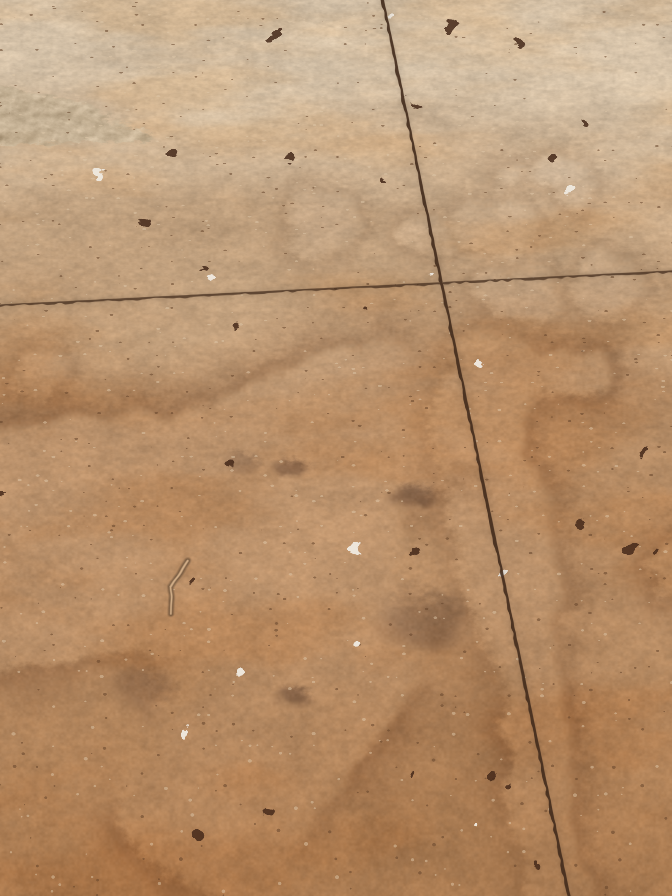
Give the GLSL for this texture, as a WebGL 1 fragment shader.

```glsl
precision highp float;
// Dusty tan concrete slab with dried water stains, two saw-cut joints and scattered grit.
uniform vec2 u_resolution;

float hash(vec2 p) {
  vec3 q = fract(p.xyx * vec3(0.1031, 0.103, 0.0973));
  q += dot(q, q.yzx + 33.33);
  return fract((q.x + q.y) * q.z);
}

float noise(vec2 p) {
  vec2 i = floor(p), f = fract(p);
  f = f * f * (3.0 - 2.0 * f);
  return mix(mix(hash(i), hash(i + vec2(1, 0)), f.x),
             mix(hash(i + vec2(0, 1)), hash(i + vec2(1, 1)), f.x), f.y);
}

float fbm(vec2 p) {
  float sum = 0.0, amp = 0.5;
  for (int i = 0; i < 5; i++) {
    sum += amp * noise(p);
    p = mat2(1.6, 1.2, -1.2, 1.6) * p + 17.3;
    amp *= 0.5;
  }
  return sum;
}

float capsule(vec2 p, vec2 a, vec2 b, float r) {
  vec2 d = b - a;
  return length(p - a - d * clamp(dot(p - a, d) / dot(d, d), 0.0, 1.0)) - r;
}

float blend(float a, float b) {
  float h = max(0.025 - abs(a - b), 0.0);
  return min(a, b) - h * h * 10.0;
}

// Dark tide mark: crisp towards the pool, fading outwards
float tideMark(float d, float width) {
  return smoothstep(-0.012, 0.008, d) * exp(-max(d, 0.0) / width);
}

float smudge(vec2 p, vec2 centre, vec2 size) {
  return 1.0 - smoothstep(0.35, 1.25, length((p - centre) / size));
}

// One jittered grain per cell, present with the given chance
float grit(vec2 p, float cells, float chance, float px) {
  vec2 id = floor(p * cells), f = fract(p * cells);
  vec2 c = 0.3 + 0.4 * vec2(hash(id + 3.1), hash(id + 8.7));
  float r = 0.08 + 0.18 * hash(id + 5.3);
  float aa = px * cells;
  return step(hash(id + 21.0), chance) * (1.0 - smoothstep(r - aa * 0.5, r + aa * 0.5, length(f - c)));
}

void main() {
  vec2 p = gl_FragCoord.xy / u_resolution.y;
  float px = 1.0 / u_resolution.y;
  vec2 ground = vec2(p.x, p.y * (1.0 + 0.7 * p.y));
  float broad = fbm(ground * vec2(4.0, 7.0)) - 0.48;
  float mottle = fbm(ground * 24.0 + 40.0) - 0.48;
  float fine = fbm(ground * 130.0 + 9.0) - 0.48;

  // Warm foreground fading to pale distance
  float t = p.y + 0.16 * broad;
  vec3 col = mix(vec3(0.675, 0.49, 0.325), vec3(0.725, 0.56, 0.405), smoothstep(0.0, 0.42, t));
  col = mix(col, vec3(0.765, 0.64, 0.505), smoothstep(0.5, 0.74, t));
  col = mix(col, vec3(0.825, 0.75, 0.65), smoothstep(0.72, 0.96, t));
  float rust = smoothstep(0.0, 0.3, fbm(ground * vec2(5.0, 9.0) + 70.0) - 0.45);
  col *= mix(vec3(1.0), vec3(0.99, 0.93, 0.85), rust * 0.75);

  // Large pools in the foreground
  vec2 w = p + 0.05 * vec2(broad, fbm(p * 8.0 + 31.0) - 0.48)
             + 0.028 * vec2(mottle, fbm(p * 28.0 + 90.0) - 0.48) + 0.008 * fine;
  float left = capsule(w, vec2(0.28, 0.52), vec2(0.43, 0.555), 0.055);
  left = blend(left, capsule(w, vec2(-0.1, 0.39), vec2(0.32, 0.4), 0.14));
  left = blend(left, capsule(w, vec2(0.24, 0.1), vec2(0.38, 0.28), 0.1));
  left = blend(left, length(w - vec2(0.475, 0.475)) - 0.035);
  float right = capsule(w, vec2(0.535, 0.57), vec2(0.575, 0.33), 0.055);
  right = blend(right, capsule(w, vec2(0.55, 0.59), vec2(0.65, 0.593), 0.027));
  right = blend(right, capsule(w, vec2(0.575, 0.33), vec2(0.62, -0.02), 0.04));
  float patchy = smoothstep(-0.22, 0.16, fbm(p * 6.0 + 55.0) - 0.5);
  float marks = tideMark(left, 0.024) * patchy + tideMark(right, 0.022) * (0.4 + 0.6 * patchy);

  // Small round pools behind
  float rings = length(w - vec2(0.352, 0.755)) - 0.045;
  for (int i = 0; i < 11; i++) {
    float k = float(i);
    vec2 c = vec2(0.46 + 0.3 * hash(vec2(k, 2.0)), 0.63 + 0.19 * hash(vec2(k, 7.0)));
    rings = min(rings, length((w - c) * vec2(1.0, 1.2)) - 0.017 - 0.025 * hash(vec2(k, 11.0)));
  }
  rings = min(rings, length(w - vec2(0.04, 0.592)) - 0.035);
  marks += 0.42 * tideMark(rings, 0.012) + 0.8 * tideMark(length(w - vec2(0.745, 0.36)) - 0.03, 0.014);
  col *= mix(vec3(1.0), vec3(0.81, 0.765, 0.73), min(marks, 1.25));
  float inside = 1.0 - smoothstep(-0.025, 0.005, min(min(left, right), rings));
  col = mix(col, col * vec3(1.01, 1.02, 1.04), inside);

  // Damp smudges
  float damp = smudge(w, vec2(0.322, 0.48), vec2(0.026, 0.013)) + smudge(w, vec2(0.47, 0.44), vec2(0.03, 0.017))
             + smudge(w, vec2(0.33, 0.225), vec2(0.022, 0.015)) + 0.7 * smudge(w, vec2(0.475, 0.31), vec2(0.05, 0.03))
             + 0.6 * smudge(w, vec2(0.16, 0.22), vec2(0.035, 0.025)) + 0.5 * smudge(w, vec2(0.265, 0.483), vec2(0.02, 0.012));
  col *= mix(vec3(1.0), vec3(0.75, 0.73, 0.74), min(damp, 1.0));

  // Surface grain and streaks
  col *= 1.0 + 0.13 * mottle + 0.15 * fine + 0.1 * broad;
  col += 0.03 * (noise(p * 330.0) - 0.5);

  // Rough mortar patch
  vec2 m = p + 0.014 * vec2(mottle, fine);
  float mortar = smoothstep(0.836, 0.84, m.y - 0.03 * m.x)
               * (1.0 - smoothstep(-0.003, 0.004, m.y - 0.9 + 0.27 * m.x + 0.05 * broad))
               * (1.0 - smoothstep(0.168, 0.178, m.x));
  float relief = fbm(p * vec2(55.0, 80.0)) - fbm((p + vec2(0.003, -0.004)) * vec2(55.0, 80.0));
  col = mix(col, vec3(0.76, 0.69, 0.58) + 0.45 * relief, 0.75 * mortar);

  // Pale and dark grit, a few larger crumbs
  col = mix(col, vec3(0.87, 0.78, 0.66), 0.5 * grit(ground, 110.0, 0.045, px));
  col = mix(col, vec3(0.4, 0.27, 0.17), 0.55 * grit(ground + 0.37, 120.0, 0.03, px));
  col = mix(col, vec3(0.27, 0.16, 0.1), 0.85 * grit(w + 0.71, 38.0, 0.018, px));
  col = mix(col, vec3(0.93, 0.9, 0.86), grit(w + 1.3, 42.0, 0.005, px));

  // Dry twig with its shadow
  vec2 s = p + vec2(0.004 * noise(p.yy * 60.0), 0.0);
  float twig = min(capsule(s, vec2(0.211, 0.374), vec2(0.193, 0.345), 0.0012),
                   capsule(s, vec2(0.193, 0.345), vec2(0.192, 0.315), 0.001));
  col *= 1.0 - 0.35 * (1.0 - smoothstep(0.0, 0.004, twig));
  col = mix(col, vec3(0.82, 0.68, 0.53), 1.0 - smoothstep(-px, px, twig));

  // Saw-cut joints with chipped edges
  float chip = noise(p * 150.0) - 0.5;
  float steep = abs(p.x - 0.427 - 0.208 * (1.0 - p.y) + 0.0015 * chip);
  float level = abs(p.y - 0.659 - 0.0507 * p.x + 0.0015 * chip);
  float cut = max(1.0 - smoothstep(0.0009, 0.0009 + 1.4 * px, steep - 0.001 * chip),
                  0.8 * (1.0 - smoothstep(0.0004, 0.0004 + 1.4 * px, level - 0.0012 * chip)));
  col *= 1.0 - 0.12 * exp(-min(steep, level) / 0.004);
  col = mix(col, vec3(0.26, 0.17, 0.11), 0.9 * cut);

  gl_FragColor = vec4(clamp(col, 0.0, 1.0), 1.0);
}
```
